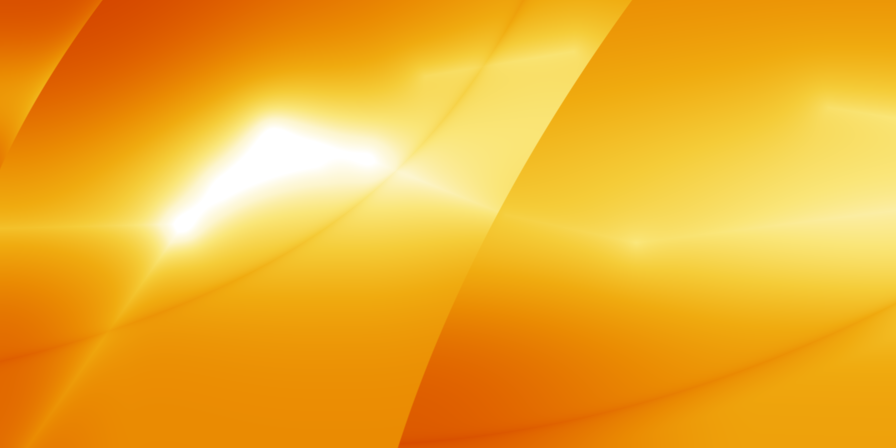
Give the GLSL for this background, as a WebGL 1 fragment shader.

```glsl
precision highp float;
// Golden backdrop of overlapping curved panels with glowing ridges and soft creases.

uniform vec2 u_resolution;

#define CORE_GLOW 0.36
#define RIDGE_GLOW 0.15
#define CREASE_DEPTH 0.07
#define CREASE_WIDTH 0.012
#define RIM_GLOW 0.16

// Light falling off exponentially from the segment a-b.
float glow(vec2 p, vec2 a, vec2 b, float radius) {
  vec2 ab = b - a;
  float t = clamp(dot(p - a, ab) / dot(ab, ab), 0.0, 1.0);
  return exp(-length(p - a - ab * t) / radius);
}

// Horizontal band with separate levels and widths below and above its centre.
float band(float y, float low, float peak, float high, float wLow, float wHigh) {
  float d = y < 0.0 ? y / wLow : y / wHigh;
  return mix(y < 0.0 ? low : high, peak, exp(-d * d));
}

float crease(float d) {
  return CREASE_DEPTH * exp(-abs(d) / CREASE_WIDTH);
}

// Blends towards the next palette colour as heat passes from lo to hi.
vec3 blendStop(vec3 color, vec3 next, float lo, float hi, float heat) {
  return mix(color, next, clamp((heat - lo) / (hi - lo), 0.0, 1.0));
}

vec3 palette(float heat) {
  vec3 c = vec3(0.82, 0.24, 0.0);
  c = blendStop(c, vec3(0.88, 0.39, 0.00), 0.00, 0.20, heat);
  c = blendStop(c, vec3(0.92, 0.55, 0.01), 0.20, 0.40, heat);
  c = blendStop(c, vec3(0.94, 0.67, 0.06), 0.40, 0.55, heat);
  c = blendStop(c, vec3(0.96, 0.80, 0.22), 0.55, 0.70, heat);
  c = blendStop(c, vec3(0.98, 0.90, 0.47), 0.70, 0.85, heat);
  c = blendStop(c, vec3(0.99, 0.96, 0.80), 0.85, 1.00, heat);
  return blendStop(c, vec3(1.0), 1.00, 1.18, heat);
}

// Small corner panel; edge is the signed distance to its rim.
float cornerPanel(vec2 p, float edge) {
  float d = (p.y - 0.78) / 0.13;
  return 0.08 + 0.36 * exp(-d * d) + RIM_GLOW * exp(-abs(edge) / 0.03);
}

// Middle panel with the white-hot core.
float middlePanel(vec2 p) {
  float s = smoothstep(0.0, 0.7, p.x);
  float centre = mix(0.5, 0.62, s) + 0.08 * smoothstep(0.8, 1.3, p.x);
  float low = mix(0.22, 0.39, smoothstep(0.0, 0.3, p.x));
  float high = mix(0.02, 0.42, smoothstep(0.2, 1.35, p.x));
  float heat = band(p.y - centre, low, mix(0.5, 0.83, s), high,
                    mix(0.17, 0.28, s), 0.28);

  // Core and the rays leaving it
  vec2 foot = vec2(0.41, 0.50);
  vec2 crown = vec2(0.61, 0.69);
  vec2 tip = vec2(0.82, 0.645);
  heat += CORE_GLOW * glow(p, foot, crown, 0.06);
  heat += 0.7 * CORE_GLOW * glow(p, crown, tip, 0.05);
  heat += 0.6 * CORE_GLOW * glow(p, vec2(0.5, 0.58), vec2(0.7, 0.64), 0.05);
  heat += RIDGE_GLOW * glow(p, vec2(0.0, 0.49), foot, 0.05);
  heat += RIDGE_GLOW * glow(p, foot, vec2(0.06, 0.0), 0.04);
  heat += RIDGE_GLOW * glow(p, tip, vec2(1.13, 0.52), 0.06);
  heat += RIDGE_GLOW * glow(p, vec2(0.95, 0.83), vec2(1.28, 0.885), 0.06);

  float x2 = p.x * p.x;
  float curve = 0.193 + p.x * (0.23 + 0.2 * p.x + 0.122 * x2 * x2);
  float slope = 0.23 + 0.4 * p.x + 0.61 * x2 * x2;
  return heat - crease((p.y - curve) / sqrt(1.0 + slope * slope));
}

// Right panel with a wide band that brightens outwards.
float rightPanel(vec2 p) {
  float s = smoothstep(0.9, 1.7, p.x);
  float peak = mix(0.64, 0.85, smoothstep(1.0, 2.0, p.x));
  float heat = band(p.y - 0.5, mix(0.15, 0.42, s), peak, 0.34, 0.22, 0.4);
  vec2 bend = vec2(1.42, 0.458);
  heat += 0.5 * RIDGE_GLOW * glow(p, vec2(1.13, 0.52), bend, 0.05);
  heat += 0.5 * RIDGE_GLOW * glow(p, bend, vec2(2.0, 0.53), 0.05);
  heat += RIDGE_GLOW * glow(p, vec2(1.85, 0.76), vec2(2.1, 0.72), 0.07);

  float u = p.x - 0.9;
  float d = p.y - (0.01 + u * (0.062 + 0.202 * u));
  heat += 0.08 * s * (1.0 - smoothstep(-0.08, 0.0, d));
  return heat - crease(d);
}

void main() {
  vec2 p = gl_FragCoord.xy / u_resolution * vec2(2.0, 1.0);
  float aa = 1.0 / u_resolution.y;

  // Curved panel borders
  float drop = 1.0 - p.y;
  float cornerEdge = (p.x - (0.229 - drop * (0.75 - 0.38 * drop))) * 0.84;
  float mainEdge = (p.x - (0.888 + p.y * (0.32 + 0.203 * p.y))) * 0.88;

  vec3 color = palette(cornerPanel(p, cornerEdge));
  color = mix(color, palette(middlePanel(p)), smoothstep(-aa, aa, cornerEdge));
  color = mix(color, palette(rightPanel(p)), smoothstep(-aa, aa, mainEdge));
  gl_FragColor = vec4(color, 1.0);
}
```
